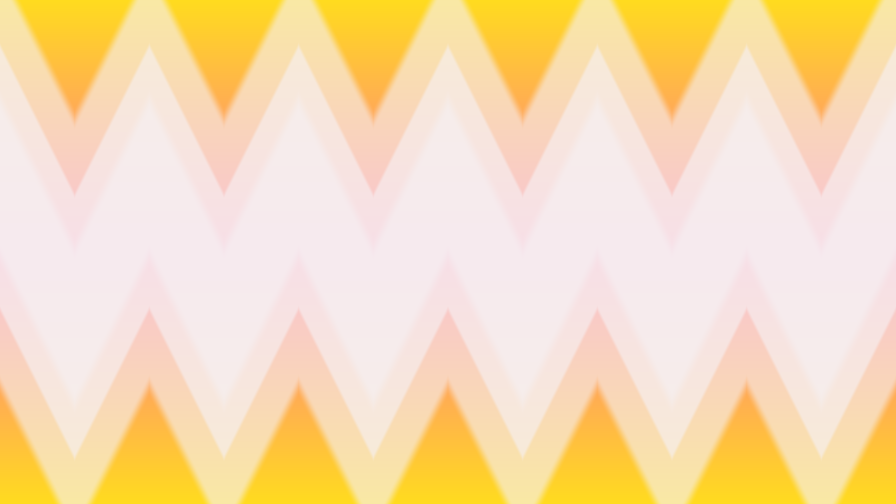
Write a Shadertoy shader that draws this pattern.

```glsl
// Soft zigzag bands closing in from the top and bottom edges, six teeth across.
// A yellow-to-pink gradient is veiled by three translucent whites, each cut by
// the same triangle wave; the lower teeth are mirrored and shifted half a tooth.

// Distance from an edge plus the triangle wave: constant along each zigzag.
float zigzag(float fromEdge, float column) {
    return fromEdge + 0.593 * abs(fract(column) - 0.5);
}

// Lays a pale veil over everything beyond the given zigzag level.
vec3 veil(vec3 color, float level, float edge, float softness) {
    float blur = max(softness, 1.5 / iResolution.y);
    float cover = smoothstep(edge - blur, edge + blur, level);
    return mix(color, vec3(0.963, 0.942, 0.952), 0.63 * cover);
}

void mainImage(out vec4 fragColor, in vec2 fragCoord) {
    vec2 uv = fragCoord / iResolution.xy;
    float column = 6.0 * uv.x;

    // Nearer of the hanging and the rising teeth
    float level = min(zigzag(1.0 - uv.y, column), zigzag(uv.y, column + 0.5));

    // Yellow at both edges, pink at mid height
    float toMiddle = 1.0 - abs(2.0 * uv.y - 1.0);
    vec3 color = mix(vec3(1.0, 0.86, 0.12), vec3(1.0, 0.43, 0.60), toMiddle);

    // Veils from the outer teeth inward
    color = veil(color, level, 0.236, 0.024);
    color = veil(color, level, 0.387, 0.009);
    color = veil(color, level, 0.493, 0.026);

    fragColor = vec4(color, 1.0);
}
```
